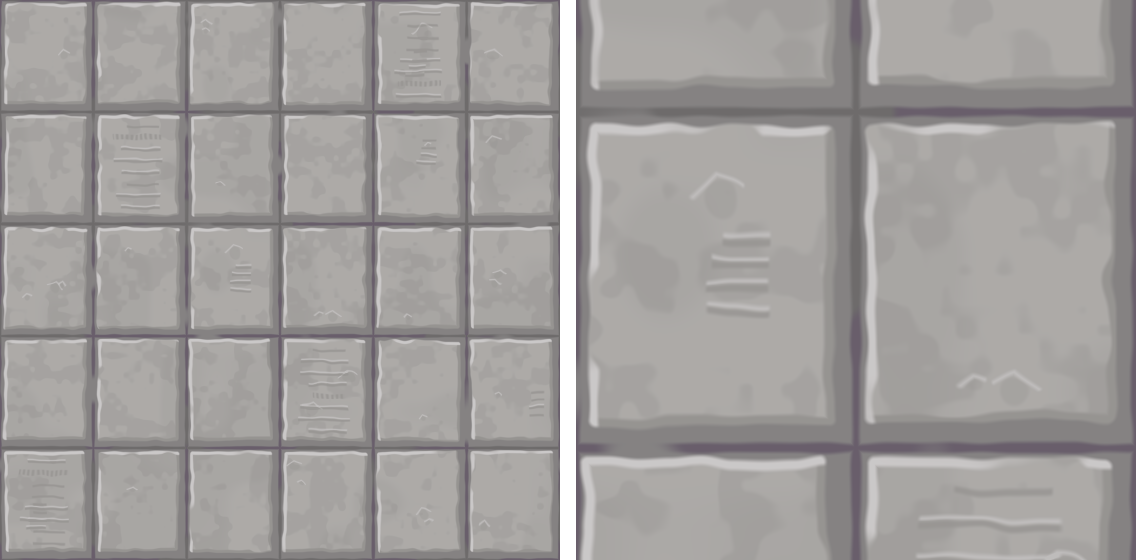
Left, the full canvas; right, a detail of the centre.
Reproduce this texture procedurally as a three.js fragment shader.

```glsl
// Worn grey stone tiles, six across and five down, set in dark grout.
// Each tile is a wobbly box lit from the upper left, with chips and ladders
// of scratches. Lengths are in tile widths; all noise wraps at the canvas.

#define TILES vec2(6.0, 5.0)
#define HEIGHT 1.2
#define AA 0.01
#define WOBBLE 0.026
#define RIM 0.034
#define CORE 0.016
#define FACE vec3(0.67, 0.66, 0.65)
#define GROUT vec3(0.52, 0.51, 0.51)
#define SHADE vec3(0.59, 0.58, 0.57)
#define LIGHT vec3(0.77, 0.76, 0.76)
#define DARK vec3(0.43, 0.42, 0.42)
#define PURPLE vec3(0.41, 0.37, 0.42)

varying vec2 vUv;

float hash(vec2 p) {
  return fract(sin(dot(p, vec2(127.1, 311.7))) * 43758.55);
}

// Value noise with n whole cells across the canvas
float noise(vec2 uv, vec2 n) {
  vec2 p = uv * n, i = floor(p), f = fract(p);
  f = f * f * (3.0 - 2.0 * f);
  float a = hash(mod(i, n)), b = hash(mod(i + vec2(1.0, 0.0), n));
  float c = hash(mod(i + vec2(0.0, 1.0), n)), d = hash(mod(i + 1.0, n));
  return mix(mix(a, b, f.x), mix(c, d, f.x), f.y);
}

float fill(float d) { return 1.0 - smoothstep(-AA, AA, d); }

float segment(vec2 p, vec2 a, vec2 b) {
  vec2 v = b - a;
  return length(p - a - v * clamp(dot(p - a, v) / dot(v, v), 0.0, 1.0));
}

// Stack of scratches: above zero is lit, below zero is shaded
float ladder(vec2 p, vec2 size, float pitch, float seed) {
  float row = floor(p.y / pitch);
  float y = p.y - (row + 0.5) * pitch;
  float h = hash(vec2(row, seed * 17.0));
  float reach = size.x * (0.6 + 0.4 * h);
  float inside = fill(abs(p.x + (h - 0.5) * 0.06) - reach)
               * step(abs((row + 0.5) * pitch), size.y);
  float lit = fill(abs(y - 0.012) - 0.008) * step(0.35, h);
  float cut = fill(abs(y + 0.012) - 0.012);
  // One row of a wide ladder is a line of notches
  if (size.x > 0.2 && row == floor(seed * 6.0) - 3.0) {
    lit = 0.0;
    cut = fill(abs(y) - 0.028) * (0.55 + 0.45 * sin(p.x * 125.0));
  }
  return inside * (lit - cut);
}

// Small crooked chip with a lit upper edge
float chip(vec2 p, float s) {
  vec2 peak = vec2(-0.1, 0.5) * s;
  float edge = min(segment(p, vec2(-0.9, -0.2) * s, peak),
                   segment(p, peak, vec2(0.8, 0.15) * s));
  float lit = fill(edge - 0.007);
  float hollow = fill(length(p + vec2(0.0, 0.25 * s)) - 0.55 * s);
  return lit - 0.4 * hollow * (1.0 - lit);
}

void main() {
  vec2 grid = vUv * TILES;
  vec2 id = mod(floor(grid), TILES);
  vec2 p = fract(grid) * vec2(1.0, HEIGHT);
  vec2 warp = vec2(noise(vUv, vec2(54.0)), noise(vUv + 0.37, vec2(54.0))) - 0.5;
  float seed = hash(id + 5.0);

  // Grout with a dark core, purple in places
  vec2 gap = min(p, vec2(1.0, HEIGHT) - p) + warp * 0.012;
  float stain = noise(vUv + 0.21, vec2(13.0, 11.0)) + (gap.x < gap.y ? 0.08 : -0.05);
  vec3 core = mix(DARK, PURPLE, smoothstep(0.42, 0.5, stain));
  float worn = smoothstep(0.12, 0.25, noise(vUv + 0.63, vec2(17.0, 15.0)));
  vec3 col = mix(GROUT, core, fill(min(gap.x, gap.y) - CORE) * worn);

  // Tile outline, slightly skewed and uneven
  vec2 q = p + warp * WOBBLE;
  q += (vec2(hash(id + 1.3), hash(id + 2.7)) - 0.5) * 0.04 * (p.yx - 0.5);
  vec2 lo = vec2(0.035, 0.075) + 0.02 * vec2(hash(id + 3.1), hash(id + 4.9));
  vec2 hi = vec2(0.93, HEIGHT - 0.03) - 0.02 * vec2(hash(id + 6.3), hash(id + 7.7));
  vec2 box = abs(q - 0.5 * (lo + hi)) - 0.5 * (hi - lo) + 0.025;
  float outline = length(max(box, 0.0)) + min(max(box.x, box.y), 0.0) - 0.025;

  // Mottled face
  float blotch = noise(vUv, vec2(30.0, 30.0)) * 0.6 + noise(vUv, vec2(85.0)) * 0.4;
  vec3 face = FACE * (1.01 - 0.045 * smoothstep(0.52, 0.64, blotch));
  face *= 1.0 - 0.025 * smoothstep(0.55, 0.75, noise(vUv + 0.4, vec2(14.0, 12.0)));

  // Scratches on chosen tiles, chips scattered on all
  float relief = 0.0;
  if (id.x == mod(3.0 * id.y, 8.0))
    relief += ladder(q - vec2(0.5, 0.62), vec2(0.27, 0.5), 0.125, seed);
  if (id.x == mod(5.0 * id.y, 8.0) || id.x == mod(5.0 * id.y, 11.0)) {
    vec2 spot = vec2(0.2 + 0.55 * hash(id + 8.1), 0.32 + 0.5 * hash(id + 9.4));
    relief += ladder(q - spot, vec2(0.11, 0.2), 0.085, seed);
  }
  for (int i = 0; i < 3; i++) {
    vec2 k = id + float(i) * 7.3;
    vec2 spot = vec2(0.16, 0.2) + vec2(0.62, 0.82) * vec2(hash(k + 11.2), hash(k + 13.8));
    vec2 local = p + warp * 0.05 - spot;
    local.x *= hash(k + 15.1) < 0.5 ? -1.0 : 1.0;
    float size = 0.04 + 0.08 * pow(hash(k + 17.6), 2.0);
    relief += step(0.58, hash(k + 19.3)) * chip(local, size);
  }
  face = mix(face, LIGHT, clamp(relief, 0.0, 1.0) * 0.8);
  face = mix(face, SHADE, clamp(-relief, 0.0, 1.0) * 0.8);

  // Shaded right and lower rims, lit left and upper rims
  float wear = smoothstep(0.1, 0.5, noise(vUv + 0.15, vec2(31.0)));
  float low = min(hi.x - q.x, q.y - lo.y);
  float high = min(q.x - lo.x, hi.y - q.y);
  face = mix(face, SHADE, fill(low - RIM * (0.4 + 0.6 * wear)));
  face = mix(face, LIGHT * 1.03, fill(high - RIM * wear) * wear);

  col = mix(col, face, fill(outline));
  gl_FragColor = vec4(col, 1.0);
}
```
